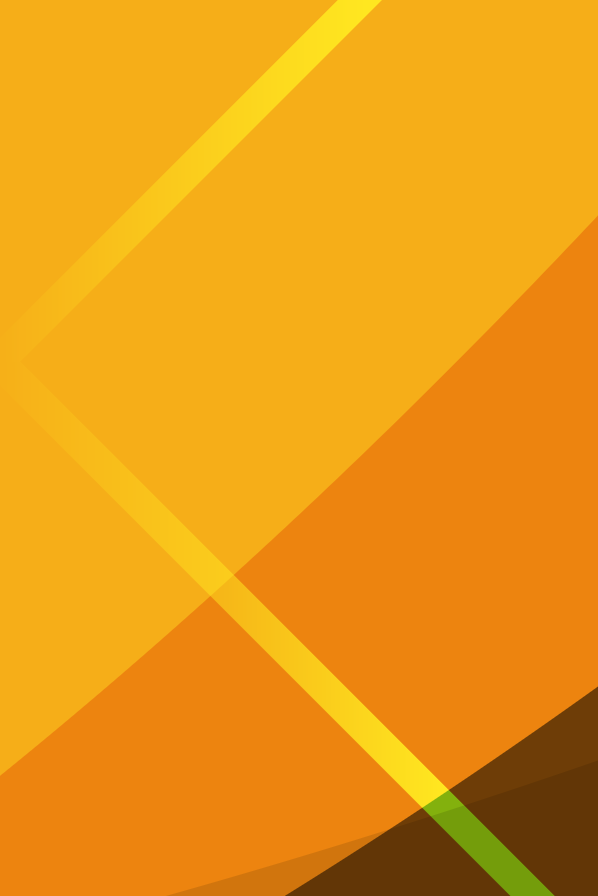
Write a WebGL 2 fragment shader that draws this background.

```glsl
#version 300 es
precision highp float;

uniform vec2 u_resolution;
out vec4 fragColor;

const vec3 AMBER = vec3(0.964, 0.682, 0.094);
const vec3 ORANGE = vec3(0.928, 0.518, 0.058);
const vec3 BROWN = vec3(0.433, 0.240, 0.026);
const vec3 LEMON = vec3(1.0, 0.905, 0.125);
const vec3 GREEN = vec3(0.515, 0.695, 0.050);
const float SHADE = 0.885;

// Antialiased coverage of the region where d is positive
float coverage(float d) {
    float slope = length(vec2(dFdx(d), dFdy(d)));
    return clamp(0.5 + d / max(slope, 1e-6), 0.0, 1.0);
}

// Region below a gently bending edge that starts at the given point
float belowCurve(vec2 p, vec2 start, float slope, float bend) {
    vec2 q = p - start;
    return coverage(q.x * (slope + bend * q.x) - q.y);
}

// Band of a right-angled chevron pointing left
float chevron(vec2 p, vec2 tip, float halfWidth) {
    vec2 q = p - tip;
    return coverage(halfWidth - abs(q.x - abs(q.y)));
}

void main() {
    // Canvas height is one unit
    vec2 p = gl_FragCoord.xy / u_resolution.y;
    vec2 tip = vec2(-0.002, 0.5964);

    // Sweeping fields
    float orangeField = belowCurve(p, vec2(0.0, 0.1341), 0.810, 0.1905);
    float brownField = belowCurve(p, vec2(0.3177, 0.0), 0.620, 0.139);
    float shadeField = belowCurve(p, vec2(0.185, 0.0), 0.2815, 0.0665);
    vec3 color = mix(AMBER, ORANGE, orangeField);

    // Ribbon brightening to the right, faster on its upper arm
    float ribbon = chevron(p, tip, 0.0247);
    float reach = p.y > tip.y ? 0.42 : 0.51;
    float glow = clamp(0.03 + p.x / reach, 0.0, 1.0);
    color = mix(color, LEMON, ribbon * glow);

    // Dark corner, where the ribbon turns green
    color = mix(color, mix(BROWN, GREEN, ribbon), brownField);

    // Translucent shadow across the bottom
    color *= mix(1.0, SHADE, shadeField);

    fragColor = vec4(color, 1.0);
}
```
